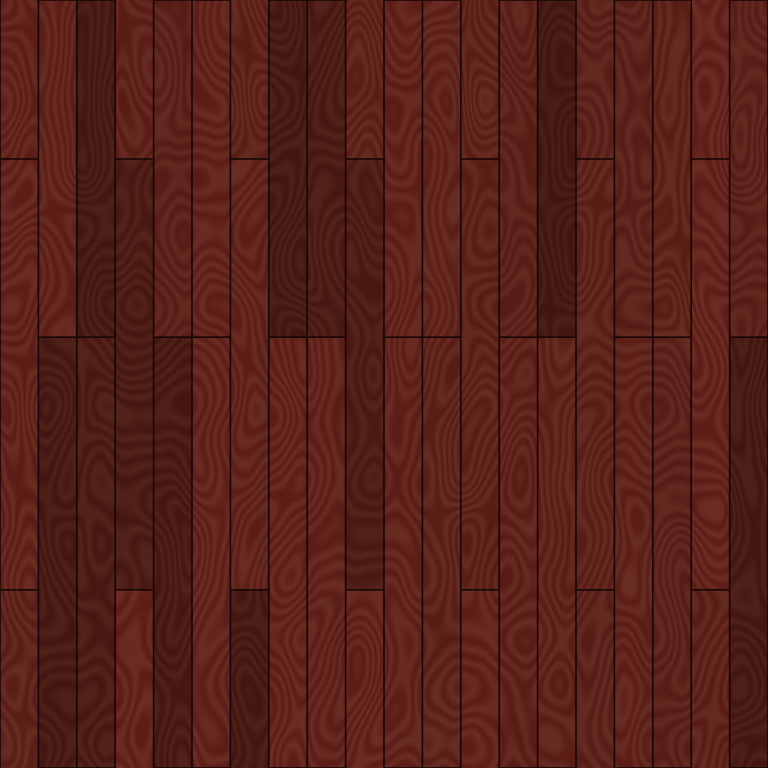
Reproduce this texture procedurally as a Shadertoy shader.

```glsl
// Dark red hardwood floor: narrow upright planks with staggered end joints.
// Contour bands of stretched gradient noise form the grain rings; a hash
// per plank sets its shade, and thin dark seams separate the planks.

const float COLUMNS      = 20.0;             // planks across
const float JOINT_SPLIT  = 0.561;            // long plank share of the height
const float STAGGER      = 0.232;            // shift of every third column
const float SEAM_WIDTH   = 0.0021;
const vec2  GRAIN_FREQ   = vec2(14.0, 7.5);  // noise cells across and up
const float RING_COUNT   = 7.5;              // bands per unit of noise
const float BLOTCH_DEPTH = 0.16;
const float DARK_SHARE   = 0.23;             // share of dark planks
const vec2  DARK_SHADE   = vec2(0.71, 0.84);
const vec2  PLAIN_SHADE  = vec2(0.94, 1.01);
const vec3  LIGHT_WOOD   = vec3(0.418, 0.176, 0.140);
const vec3  DEEP_WOOD    = vec3(0.355, 0.110, 0.083);
const vec3  SEAM_COLOR   = vec3(0.085, 0.025, 0.020);
const float TAU          = 6.2831853;

float hash(vec2 p) {
    vec3 q = fract(p.xyx * vec3(0.1031, 0.1030, 0.0973));
    q += dot(q, q.yzx + 33.33);
    return fract((q.x + q.y) * q.z);
}

// Dot product of a random unit gradient with the offset from its corner
float cornerGradient(vec2 corner, vec2 offset) {
    float angle = TAU * hash(corner + 17.0);
    return dot(vec2(cos(angle), sin(angle)), offset);
}

float gradientNoise(vec2 p) {
    vec2 i = floor(p), f = fract(p);
    vec2 u = f * f * f * (f * (f * 6.0 - 15.0) + 10.0);
    vec2 e = vec2(1.0, 0.0);
    float low  = mix(cornerGradient(i, f), cornerGradient(i + e, f - e), u.x);
    float high = mix(cornerGradient(i + e.yx, f - e.yx),
                     cornerGradient(i + 1.0, f - 1.0), u.x);
    return mix(low, high, u.y);
}

// Wood colour from noise contours, with soft blotches between the rings
vec3 woodGrain(vec2 uv) {
    vec2 p = uv * GRAIN_FREQ;
    float height = gradientNoise(p) + 0.12 * gradientNoise(p * 1.9 + 41.0);
    float rings = 0.5 + 0.5 * sin(TAU * RING_COUNT * height);
    float blotch = gradientNoise(p * 1.3 + 83.0);
    float tone = mix(0.5, rings, 0.85) + BLOTCH_DEPTH * blotch;
    return mix(DEEP_WOOD, LIGHT_WOOD, clamp(tone, 0.0, 1.0));
}

float plankShade(vec2 id) {
    float pick = hash(id + 5.0);
    float vary = hash(id + 61.0);
    vec2 range = pick < DARK_SHARE ? DARK_SHADE : PLAIN_SHADE;
    return mix(range.x, range.y, vary);
}

// Pixel coverage of a seam at a given distance from its centre
float seam(float dist, float pixel) {
    float halfWidth = 0.5 * SEAM_WIDTH;
    return clamp((halfWidth - dist) / pixel + 0.5, 0.0, 1.0);
}

void mainImage(out vec4 fragColor, in vec2 fragCoord) {
    vec2 uv = fragCoord / iResolution.xy;
    vec2 pixel = 1.0 / iResolution.xy;

    // Plank layout: two lengths per column, every third column shifted
    float column = floor(uv.x * COLUMNS);
    float shift = mod(column, 3.0) < 0.5 ? STAGGER : 0.0;
    float along = uv.y - shift;
    float part = fract(along);
    vec2 id = vec2(column, 2.0 * floor(along) + step(JOINT_SPLIT, part));

    // Distances to the nearest side seam and end joint
    float across = fract(uv.x * COLUMNS);
    float sideDist = min(across, 1.0 - across) / COLUMNS;
    float endDist = min(min(part, 1.0 - part), abs(part - JOINT_SPLIT));

    vec3 color = woodGrain(uv) * plankShade(id);
    float gap = max(seam(sideDist, pixel.x), seam(endDist, pixel.y));
    fragColor = vec4(mix(color, SEAM_COLOR, gap), 1.0);
}
```
